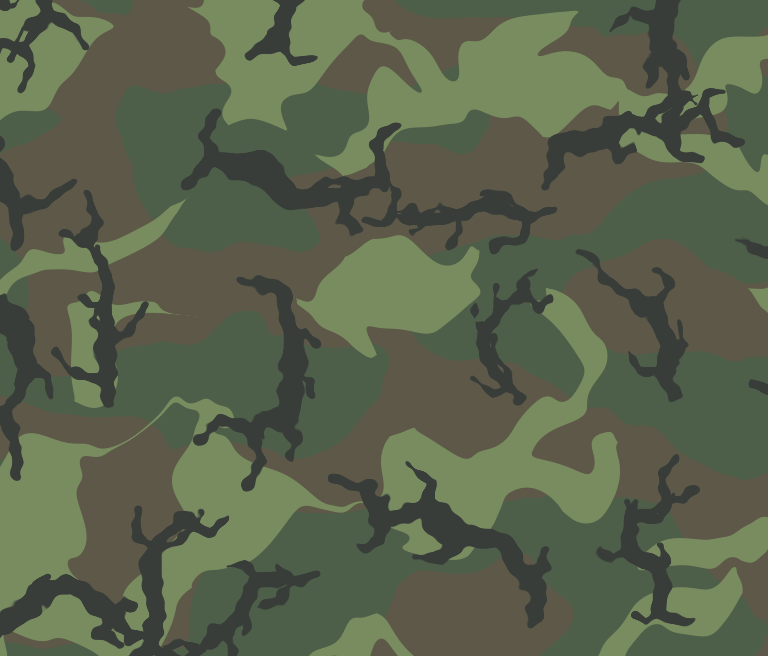
Reproduce this pattern procedurally as a WebGL 2 fragment shader.

```glsl
#version 300 es
precision highp float;

uniform vec2 u_resolution;
out vec4 outColor;

const vec3 BROWN = vec3(0.363, 0.347, 0.278);
const vec3 FOREST = vec3(0.302, 0.370, 0.285);
const vec3 LEAF = vec3(0.472, 0.549, 0.373);
const vec3 CHARCOAL = vec3(0.222, 0.238, 0.228);
const float CELL = 0.29;
const int JOINTS = 5;

float hash(vec2 p) {
    return fract(sin(dot(p, vec2(127.1, 311.7))) * 43758.5);
}

vec2 heading(float angle) {
    return vec2(cos(angle), sin(angle));
}

// Layered sines in spread directions, scaled to unit deviation
float waves(vec2 p, float seed) {
    float sum = 0.0;
    for (int i = 0; i < 8; i++) {
        float k = float(i);
        float pitch = 0.7 + 0.09 * k;
        sum += sin(pitch * dot(p, heading(seed + 2.4 * k)) + seed * k * k);
    }
    return 0.5 * sum;
}

vec2 bend(vec2 p, float amount, float pitch, float seed) {
    return p + amount * vec2(waves(p * pitch, seed), waves(p * pitch, seed + 4.7));
}

// Distance to a segment whose radius changes along its length
float limb(vec2 p, vec2 a, vec2 b, float radiusA, float radiusB) {
    vec2 axis = b - a;
    float t = clamp(dot(p - a, axis) / dot(axis, axis), 0.0, 1.0);
    return length(p - a - t * axis) - mix(radiusA, radiusB, t);
}

float trunkRadius(float t) {
    return 0.0065 + 0.0095 * sin(3.14159 * t);
}

// A hooked twig growing from a joint of the trunk
float twig(vec2 p, float angle, float side, vec2 key) {
    float start = angle + side * (0.8 + 0.6 * hash(key + 5.1));
    float reach = 0.016 + 0.030 * hash(key + 9.2);
    vec2 elbow = reach * heading(start);
    vec2 tip = elbow + reach * heading(start - side * 0.9);
    return min(limb(p, vec2(0.0), elbow, 0.011, 0.007), limb(p, elbow, tip, 0.007, 0.0055));
}

// A crooked trunk with twigs on one or both sides of each joint
float branch(vec2 p, vec2 id) {
    float angle = 6.2832 * hash(id + 0.3);
    vec2 joint = -0.13 * heading(angle);
    float dist = 1.0;
    for (int i = 0; i < JOINTS; i++) {
        float t = float(i) / float(JOINTS);
        vec2 key = id + 1.37 * float(i + 1);
        angle += 1.9 * (hash(key) - 0.5);
        vec2 next = joint + 0.055 * heading(angle);
        float nextT = t + 1.0 / float(JOINTS);
        dist = min(dist, limb(p, joint, next, trunkRadius(t), trunkRadius(nextT)));
        for (float side = -1.0; side < 2.0; side += 2.0) {
            vec2 twigKey = key + 0.31 * side;
            if (hash(twigKey + 3.6) < 0.7) {
                dist = min(dist, twig(p - next, angle, side, twigKey));
            }
        }
        joint = next;
    }
    return dist;
}

// One branch of varied size per jittered cell, with knobbly edges
float branches(vec2 p) {
    vec2 q = bend(p, 0.005, 50.0, 2.3);
    vec2 home = floor(q / CELL);
    float dist = 1.0;
    for (int y = -1; y <= 1; y++) {
        for (int x = -1; x <= 1; x++) {
            vec2 id = home + vec2(x, y);
            vec2 jitter = 0.4 * (vec2(hash(id + 2.1), hash(id + 6.4)) - 0.5);
            float size = 0.75 + 0.5 * hash(id + 8.8);
            vec2 local = (q - (id + 0.5 + jitter) * CELL) / size;
            dist = min(dist, size * branch(local, id));
        }
    }
    return dist + 0.0020 * waves(p * 200.0, 3.1);
}

// Wide, flat lens-shaped patches
float forestPatches(vec2 p) {
    vec2 q = bend(bend(p, 0.014, 28.0, 1.4), 0.003, 80.0, 6.2);
    return waves(q * vec2(10.5, 25.0), 5.3) - 0.20;
}

// Winding lobed bands with blunt ends, leaning up to the right
float leafBands(vec2 p) {
    vec2 q = bend(bend(p, 0.020, 26.0, 0.6), 0.0085, 68.0, 3.8);
    q.y -= 0.3 * q.x;
    float swell = smoothstep(-0.5, 0.4, waves(q * vec2(12.0, 20.0), 7.9));
    return 0.88 * swell - 0.1 - abs(waves(q * vec2(13.0, 22.0), 2.7));
}

float cover(float field, float softness) {
    return smoothstep(-softness, softness, field);
}

float pixelSlope(float field) {
    return length(vec2(dFdx(field), dFdy(field)));
}

void main() {
    vec2 p = gl_FragCoord.xy / u_resolution.y;
    float forest = forestPatches(p);
    float leaf = leafBands(p);

    vec3 color = mix(BROWN, FOREST, cover(forest, 0.65 * pixelSlope(forest)));
    color = mix(color, LEAF, cover(leaf, 0.65 * pixelSlope(leaf)));
    color = mix(color, CHARCOAL, cover(-branches(p), 0.65 / u_resolution.y));
    outColor = vec4(color, 1.0);
}
```
